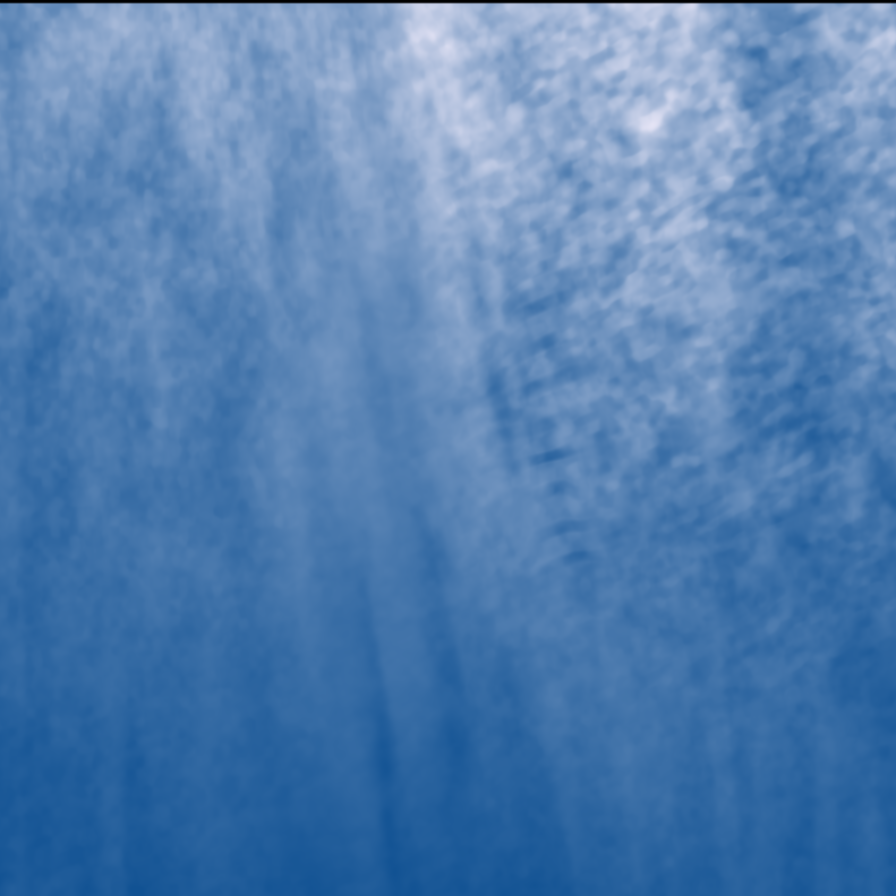
This texture is drawn by a Shadertoy shader. Its source:

```glsl
// Blue sky under a thin veil of cirrus: fanning streaks, soft wisps and fine ripples.

float hash(vec2 cell) {
    vec3 q = fract(cell.xyx * vec3(0.1031, 0.1030, 0.0973));
    q += dot(q, q.yzx + 33.33);
    return fract((q.x + q.y) * q.z);
}

// Smooth cellular noise, centred on zero: nearby cells blend their random tones.
float puffs(vec2 p) {
    vec2 base = floor(p);
    float sum = 0.0, total = 0.0;
    for (int j = -1; j <= 1; j++)
    for (int i = -1; i <= 1; i++) {
        vec2 cell = base + vec2(i, j);
        vec2 seed = cell + 0.2 + 0.6 * vec2(hash(cell + 17.0), hash(cell + 59.0));
        vec2 d = p - seed;
        float weight = exp(-4.5 * dot(d, d));
        sum += weight * hash(cell + 131.0);
        total += weight;
    }
    return sum / total - 0.5;
}

float layeredPuffs(vec2 p) {
    float sum = 0.0, amp = 0.5;
    for (int i = 0; i < 4; i++) {
        sum += amp * puffs(p);
        p = p * 1.95 + 7.3;
        amp *= 0.72;
    }
    return sum;
}

// Soft stroke from a to b, fading towards both ends.
float furrow(vec2 p, vec2 a, vec2 b, float width) {
    vec2 ab = b - a;
    float t = dot(p - a, ab) / dot(ab, ab);
    float d = length(p - a - ab * t) / width;
    return exp(-d * d) * smoothstep(-0.1, 0.3, t) * smoothstep(1.1, 0.6, t);
}

void mainImage(out vec4 fragColor, in vec2 fragCoord) {
    vec2 uv = fragCoord / iResolution.xy;
    float height = smoothstep(0.0, 0.95, uv.y);

    // Broad light: deep blue below, a pale glow above the centre
    float glow = exp(-pow((uv.x - 0.53) / 0.32, 2.0));
    float haze = 0.08 + 0.36 * uv.y + glow * (0.04 + 0.12 * uv.y);
    haze += 0.04 * smoothstep(0.5, 0.9, uv.x) * (1.0 - uv.y);
    haze -= 0.07 * smoothstep(0.16, 0.0, uv.x) * uv.y;
    haze += 0.09 * exp(-dot(uv - vec2(0.56, 1.0), uv - vec2(0.56, 1.0)) * 14.0);

    // Streaks leaning to the right as they descend through the middle
    float lean = 0.17 * smoothstep(0.1, 0.5, uv.x) * smoothstep(1.1, 0.6, uv.x);
    vec2 fan = vec2(uv.x + lean * (uv.y - 0.5), uv.y);
    haze += (0.06 + 0.04 * height) * puffs(fan * vec2(13.0, 1.7) + 3.0);
    haze += (0.06 + 0.04 * height) * puffs(fan * vec2(36.0, 4.5) + 21.0);

    // Wisps, strongest high up, calm beside the central band
    vec2 warp = 0.02 * vec2(puffs(uv * 9.0), puffs(uv * 9.0 + 40.0));
    float calm = 1.0 - 0.6 * exp(-pow((uv.x - 0.42) / 0.12, 2.0)) * smoothstep(0.95, 0.6, uv.y);
    float wisps = layeredPuffs((fan + warp) * vec2(15.0, 10.0) + 11.0);
    haze += (0.04 + 0.27 * height) * calm * wisps;

    // Fine tilted ripples on the upper right
    float rippled = smoothstep(0.40, 0.72, uv.x + 0.15 * (uv.y - 0.6)) * smoothstep(0.05, 0.85, uv.y);
    vec2 tilted = mat2(0.87, -0.5, 0.5, 0.87) * (uv + 0.8 * warp);
    float ripples = 0.8 * puffs(tilted * vec2(36.0, 58.0)) + 0.8 * puffs(tilted * vec2(65.0, 95.0) + 9.0);
    haze += (0.02 + 0.20 * rippled) * ripples;

    // Faint mottling everywhere
    haze += (0.025 + 0.055 * height) * calm * puffs(uv * vec2(105.0, 90.0) + 5.0);

    // Bright band between dark furrows
    vec2 bent = uv + 0.5 * warp;
    float broken = 0.85 + 1.2 * puffs(uv * vec2(9.0, 22.0) + 2.0);
    haze += 0.05 * furrow(bent, vec2(0.48, 0.80), vec2(0.56, 0.36), 0.028);
    haze -= 0.13 * broken * furrow(bent, vec2(0.495, 0.88), vec2(0.585, 0.40), 0.012);
    haze -= 0.05 * broken * furrow(bent, vec2(0.435, 0.68), vec2(0.505, 0.32), 0.016);
    haze -= 0.05 * broken * furrow(bent, vec2(0.485, 0.45), vec2(0.52, 0.02), 0.016);
    haze -= 0.05 * broken * furrow(bent, vec2(0.40, 0.48), vec2(0.445, -0.05), 0.011);

    // Ladder of short dark rungs beside the furrow
    float rung = sin(dot(uv + warp, vec2(-60.0, 145.0)) + 5.0 * puffs(uv * 14.0));
    float ladder = furrow(uv, vec2(0.58, 0.80), vec2(0.65, 0.30), 0.035);
    haze -= 0.10 * ladder * smoothstep(0.0, 1.0, rung) * (0.7 + 1.5 * puffs(uv * 32.0));

    // Sky to cloud tint, closed by a thin dark line along the top
    vec3 color = mix(vec3(0.0, 0.275, 0.545), vec3(1.0, 0.965, 1.01), clamp(haze, 0.03, 0.9));
    color *= 1.0 - smoothstep(0.995, 0.998, uv.y);
    fragColor = vec4(color, 1.0);
}
```
